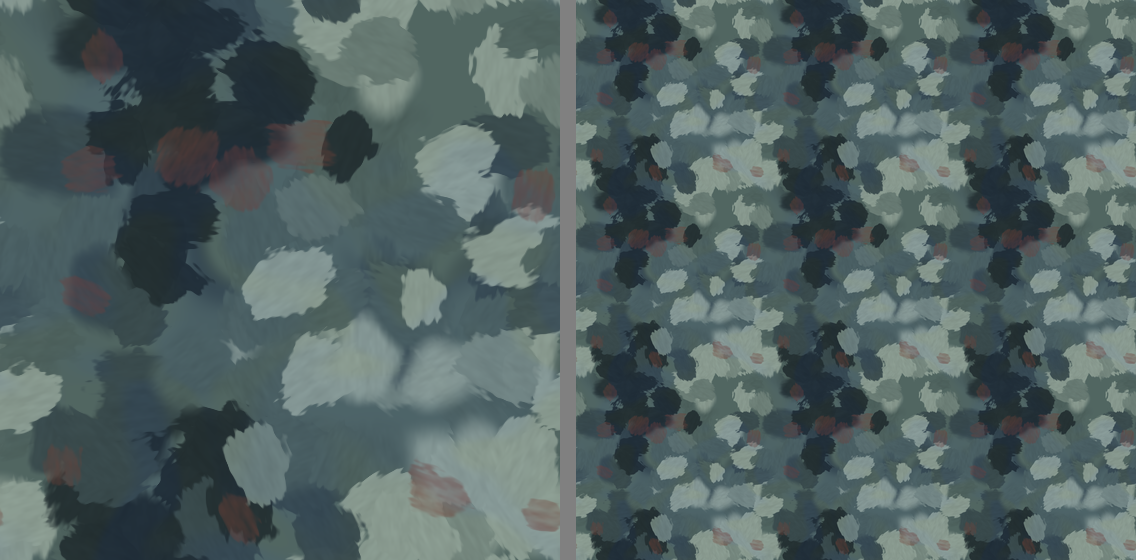
Left, the tile; right, the same tile 3 across and 3 down.
Reproduce this pattern procedurally as a three.js fragment shader.

```glsl
varying vec2 vUv;

const vec3 INK = vec3(0.13, 0.18, 0.205);
const vec3 SLATE = vec3(0.215, 0.285, 0.31);
const vec3 SAGE = vec3(0.292, 0.372, 0.372);
const vec3 MIST = vec3(0.42, 0.495, 0.48);
const vec3 CHALK = vec3(0.53, 0.6, 0.575);
const vec3 RUST = vec3(0.43, 0.25, 0.23);

float hash(vec2 p) {
  vec3 q = fract(p.xyx * 0.1031);
  q += dot(q, q.yzx + 33.33);
  return fract((q.x + q.y) * q.z);
}

vec2 wrapCell(vec2 cell, float period) {
  return cell - period * floor((cell + 0.5) / period);
}

// Value noise that repeats after a whole number of cells
float noise(vec2 p, float period, float seed) {
  vec2 i = floor(p);
  vec2 f = fract(p);
  f = f * f * (3.0 - 2.0 * f);
  float a = hash(wrapCell(i, period) + seed);
  float b = hash(wrapCell(i + vec2(1.0, 0.0), period) + seed);
  float c = hash(wrapCell(i + vec2(0.0, 1.0), period) + seed);
  float d = hash(wrapCell(i + vec2(1.0, 1.0), period) + seed);
  return mix(mix(a, b, f.x), mix(c, d, f.x), f.y);
}

vec2 rotate(vec2 p, float angle) {
  float c = cos(angle);
  float s = sin(angle);
  return vec2(c * p.x + s * p.y, c * p.y - s * p.x);
}

// Stepped tonal ramp from dark to light
vec3 paint(float tone) {
  vec3 color = mix(INK, SLATE, smoothstep(0.25, 0.31, tone));
  color = mix(color, SAGE, smoothstep(0.4, 0.47, tone));
  color = mix(color, MIST, smoothstep(0.69, 0.75, tone));
  return mix(color, CHALK, smoothstep(0.77, 0.83, tone));
}

float bristles(vec2 q, float seed) {
  float coarse = noise(q * vec2(38.0, 110.0), 256.0, seed);
  float fine = noise(q * vec2(75.0, 210.0), 256.0, seed + 17.0);
  return 0.6 * coarse + 0.4 * fine - 0.5;
}

// Ragged brush dab in its own rotated frame: x = cover, y = bristle shade
vec2 dab(vec2 q, float radius, float softness, float seed) {
  float reach = length(q * vec2(0.88, 1.12)) / radius;
  if (reach > 1.75) return vec2(0.0);
  float lobes = noise(q * 15.0, 256.0, seed + 31.0) - 0.5;
  float nicks = noise(q * 42.0, 256.0, seed + 47.0) - 0.5;
  float hairs = bristles(q, seed);
  float edge = 1.0 - reach + 0.7 * lobes + (1.0 - softness) * (0.28 * nicks + 0.48 * hairs);
  float width = mix(0.07, 0.4, softness);
  return vec2(smoothstep(-width, width, edge), hairs);
}

// One grid of scattered tonal dabs, clustered into light and dark regions
vec3 dabLayer(vec3 color, vec2 uv, float cells, float presence, float seed) {
  vec2 home = floor(uv * cells);
  for (int y = -1; y <= 1; y++) {
    for (int x = -1; x <= 1; x++) {
      vec2 cell = home + vec2(float(x), float(y));
      vec2 id = wrapCell(cell, cells) + seed;
      if (hash(id + 3.0) > presence) continue;
      vec2 center = (cell + vec2(hash(id + 11.0), hash(id + 23.0))) / cells;
      float region = noise(center * 4.0, 4.0, 5.0);
      float tone = 0.5 + 1.3 * (region - 0.5) + 0.65 * (hash(id + 37.0) - 0.5);
      float radius = mix(0.39, 0.52, hash(id + 41.0)) / cells;
      float softness = smoothstep(0.6, 1.0, hash(id + 53.0));
      vec2 q = rotate(uv - center, 6.2832 * hash(id + 67.0));
      vec2 stroke = dab(q, radius, softness, 100.0 * hash(id + 79.0));
      vec3 pigment = paint(tone) * (1.0 + 0.1 * stroke.y);
      color = mix(color, pigment, 0.95 * stroke.x);
    }
  }
  return color;
}

// Sparse translucent rust stains
vec3 stainLayer(vec3 color, vec2 uv, float cells, float presence, float seed) {
  vec2 home = floor(uv * cells);
  for (int y = -1; y <= 1; y++) {
    for (int x = -1; x <= 1; x++) {
      vec2 cell = home + vec2(float(x), float(y));
      vec2 id = wrapCell(cell, cells) + seed;
      if (hash(id + 3.0) > presence) continue;
      vec2 center = (cell + vec2(hash(id + 11.0), hash(id + 23.0))) / cells;
      float radius = mix(0.15, 0.42, hash(id + 41.0)) / cells;
      vec2 q = rotate(uv - center, 6.2832 * hash(id + 67.0));
      vec2 stroke = dab(q, radius, 0.1, 100.0 * hash(id + 79.0));
      color = mix(color, RUST, stroke.x * (0.36 + 0.35 * stroke.y));
    }
  }
  return color;
}

void main() {
  // Smudged, swirling underpainting
  vec2 swirl = vec2(noise(vUv * 7.0, 7.0, 61.0), noise(vUv * 7.0, 7.0, 83.0));
  float smudge = noise(vUv * 6.0 + 1.6 * swirl, 6.0, 29.0);
  vec3 color = mix(SLATE, SAGE * 1.06, smoothstep(0.1, 0.5, smudge));

  // Brushwork from broad to small
  for (int i = 0; i < 4; i++) {
    float layer = float(i);
    color = dabLayer(color, vUv, 5.0 + layer, 0.62, 13.0 + 19.0 * layer);
  }
  color = stainLayer(color, vUv, 7.0, 0.15, 97.0);

  // Warm green and cool blue drift over the whole surface
  float drift = noise(vUv * 9.0 + 2.0 * swirl, 9.0, 43.0);
  color += (smoothstep(0.3, 0.7, drift) - 0.5) * vec3(0.014, 0.008, -0.026);
  gl_FragColor = vec4(color, 1.0);
}
```
